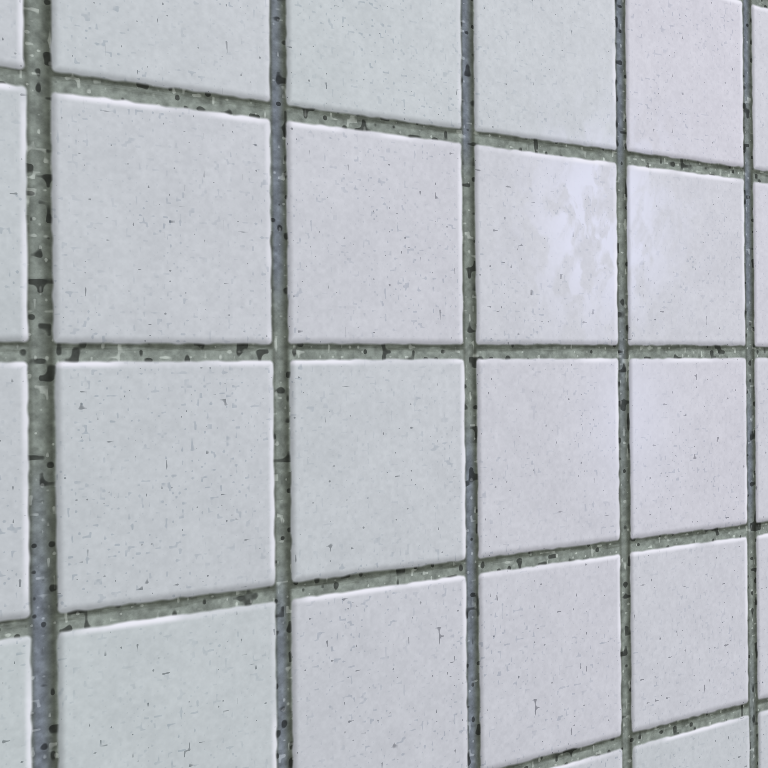
This texture is drawn by a Shadertoy shader. Its source:

```glsl
float hash(vec2 p) {
    return fract(sin(dot(p, vec2(127.1, 311.7))) * 43758.5453);
}

float noise(vec2 p) {
    vec2 i = floor(p), f = fract(p);
    f = f * f * (3.0 - 2.0 * f);
    return mix(mix(hash(i), hash(i + vec2(1, 0)), f.x),
               mix(hash(i + vec2(0, 1)), hash(i + vec2(1, 1)), f.x), f.y);
}

float fbm(vec2 p) {
    float sum = 0.0, amp = 0.5;
    for (int i = 0; i < 4; i++) {
        sum += amp * noise(p);
        p = p * 2.03 + 17.3;
        amp *= 0.5;
    }
    return sum;
}

float roundBox(vec2 p, vec2 halfSize, float r) {
    vec2 q = abs(p) - halfSize + r;
    return length(max(q, 0.0)) + min(max(q.x, q.y), 0.0) - r;
}

// Wall seen at an angle: columns narrow and rows converge to the right
vec2 wallCoords(vec2 xy) {
    float x = xy.x + 0.009 * (xy.y - 0.54);
    return vec2((x - 0.0534) / (0.3607 - 0.133 * x),
                (xy.y - 0.5417) / (0.3545 * (1.02 - 0.376 * x)));
}

vec3 groutColor(vec2 uv, vec2 gap) {
    vec2 g = (fract(uv + 0.5) - 0.5) / gap;
    float grain = fbm(uv * vec2(38.0, 42.0));
    float streak = fbm(uv * vec2(9.0, 65.0));
    vec3 dark = vec3(0.32, 0.34, 0.31);
    vec3 mid = vec3(0.50, 0.53, 0.51);
    vec3 blue = vec3(0.46, 0.49, 0.53);

    // Upright joints: bluish on the left, shaded on the right
    float blueness = smoothstep(0.3, 0.7, noise(uv * vec2(1.0, 1.6) + 4.0));
    vec3 upright = mix(mix(mid, blue, blueness), dark, smoothstep(-0.3, 0.9, g.x));
    upright = mix(upright, dark, 0.6 * smoothstep(0.5, 1.0, abs(g.x)));
    // Level joints: shaded under the upper tile
    vec3 level = mix(mid * 1.06, dark, smoothstep(-0.2, 0.9, g.y + streak - 0.5));

    vec3 col = mix(level, upright, smoothstep(1.3, 0.7, abs(g.x)));
    col *= 0.78 + 0.45 * grain;
    // Pits and pale crumbs
    col *= 1.0 - 0.45 * smoothstep(0.74, 0.88, noise(uv * 31.0 + 8.0));
    return col + 0.16 * smoothstep(0.78, 0.95, noise(uv * 47.0 + 3.0));
}

// Rippled window reflection on the glaze
float gloss(vec2 xy, vec2 uv, vec2 id) {
    vec2 d = (xy - vec2(0.785 + 0.07 * step(3.5, id.x), 0.71)) / vec2(0.085, 0.12);
    float upper = exp(-dot(d, d)) * step(0.0, uv.y);
    d = (xy - vec2(0.82, 0.46)) / vec2(0.055, 0.10);
    float lower = 0.6 * exp(-dot(d, d)) * step(uv.y, 0.0);
    float ripple = fbm(uv * vec2(13.0, 8.0) + 2.0 * fbm(uv * 6.0));
    return upper * (0.3 + 1.3 * smoothstep(0.3, 0.65, ripple)) + lower;
}

void mainImage(out vec4 fragColor, in vec2 fragCoord) {
    vec2 xy = fragCoord / iResolution.xy;
    vec2 uv = wallCoords(xy);
    vec2 id = floor(uv);

    // Tile outline with slightly uneven laying and edges
    vec2 gap = vec2(0.038 + 0.011 * step(abs(uv.x), 0.5), 0.034);
    vec2 halfSize = 0.5 - gap;
    vec2 shift = 0.008 * (vec2(hash(id), hash(id + 31.0)) - 0.5);
    vec2 p = fract(uv) - 0.5 - shift;
    float edge = roundBox(p, halfSize, 0.018) + 0.007 * (noise(uv * 24.0) - 0.5);
    float soft = max(0.007, length(fwidth(uv)) * 0.7);

    // Glaze: cool grey, paler toward the upper right
    float tone = hash(id + 7.0) - 0.5;
    float pale = 0.55 * xy.x + 0.5 * xy.y - 0.33 + 0.18 * tone;
    vec3 tile = mix(vec3(0.75, 0.77, 0.79), vec3(0.84, 0.85, 0.88), clamp(pale, 0.0, 1.0));
    tile += vec3(0.012, -0.004, 0.010) * (xy.x - 0.4 + tone);
    tile += 0.035 * (fbm(uv * 7.0) - 0.47) + 0.06 * (fbm(uv * 52.0) - 0.47);

    // Fine speckle and sparse dark specks
    float speck = smoothstep(0.76, 0.95, noise(uv * 72.0));
    float patches = smoothstep(0.35, 0.7, fbm(uv * 4.0 + 9.0));
    tile -= vec3(0.09, 0.08, 0.07) * speck * (0.35 + 0.65 * patches);
    tile -= 0.22 * smoothstep(0.93, 0.99, noise(uv * 47.0 + 60.0));
    tile = mix(tile, vec3(0.88, 0.89, 0.96), clamp(0.75 * gloss(xy, uv, id), 0.0, 0.85));

    // Bright top and right rims, dim left and bottom rims
    vec2 inset = halfSize - p;
    vec2 rim = smoothstep(0.032, 0.008, inset);
    float wear = 0.35 + 0.65 * smoothstep(0.25, 0.6, noise(uv * 5.0 + 20.0));
    tile = mix(tile, vec3(0.94, 0.94, 0.98), wear * max(0.65 * rim.x, 0.9 * rim.y));
    vec2 dim = smoothstep(0.035, 0.0, halfSize + p);
    tile *= 1.0 - 0.2 * max(dim.x, dim.y);

    vec3 col = mix(groutColor(uv, gap), tile, smoothstep(soft, -soft, edge));
    fragColor = vec4(clamp(col, 0.0, 1.0), 1.0);
}
```
